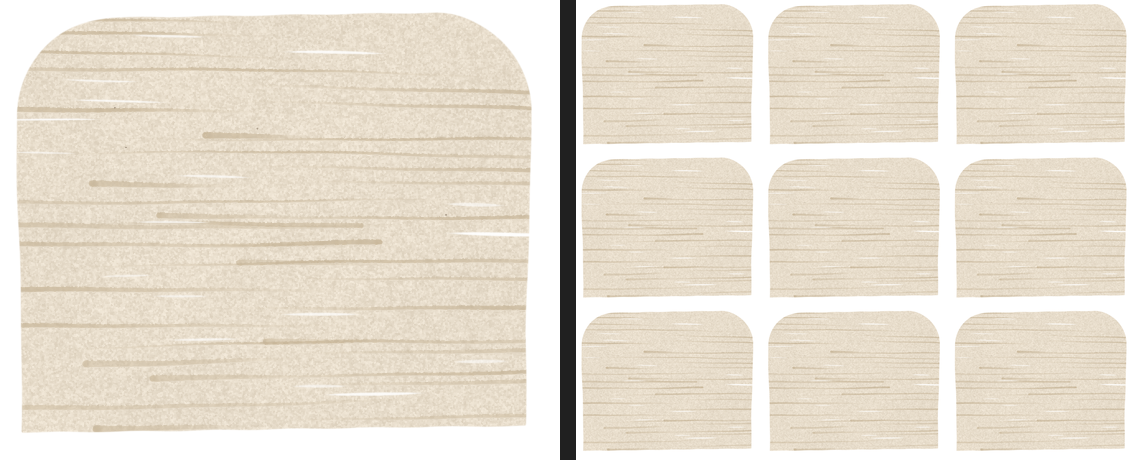
Left: one tile. Right: repeated 3 by 3.
Write a WebGL 1 fragment shader that draws this texture.

```glsl
precision highp float;
uniform vec2 u_resolution;

const float ASPECT = 1.219;
const float TAU = 6.28318;
const vec3 BACKDROP = vec3(1.0);
const vec3 PAPER = vec3(0.908, 0.866, 0.797);
const vec3 INK = vec3(0.775, 0.705, 0.59);
const vec3 FLECK = vec3(0.55, 0.49, 0.42);

const vec2 PANEL_CENTER = vec2(0.596, 0.517);
const vec2 PANEL_HALF = vec2(0.549, 0.45);
const float TOP_RADIUS = 0.215;
const float BASE_RADIUS = 0.004;

const int ROWS = 26;
const int GAPS = 17;
const int FLECKS = 4;
const float ROW_STEP = 0.0347;
const float FIRST_ROW = 0.085;
const float INK_SOFTNESS = 0.0017;
const float BLUNT_CHANCE = 0.55;
const float BLUNT_TOP = 0.72;
const vec2 FINE_GRAIN = vec2(340.0, 280.0);
const vec2 COARSE_GRAIN = vec2(150.0, 124.0);

float hash(vec2 p) {
  vec3 q = fract(p.xyx * vec3(0.1031, 0.1030, 0.0973));
  q += dot(q, q.yzx + 33.33);
  return fract((q.x + q.y) * q.z);
}

// Smooth cellular noise; wraps after a whole number of cells.
float cellGrain(vec2 uv, vec2 cells) {
  vec2 g = uv * cells;
  vec2 base = floor(g);
  float sum = 0.0;
  float weight = 0.0;
  for (int j = -1; j <= 1; j++) {
    for (int i = -1; i <= 1; i++) {
      vec2 cell = base + vec2(float(i), float(j));
      vec2 id = mod(cell, cells);
      vec2 site = cell + vec2(hash(id + 17.0), hash(id + 59.0));
      vec2 d = g - site;
      float w = exp(-5.0 * dot(d, d));
      sum += w * hash(id + 3.0);
      weight += w;
    }
  }
  return sum / max(weight, 0.0001) - 0.5;
}

// Signed distance to the hand-cut panel, rounded at the top only.
float panelDistance(vec2 p) {
  float radius = p.y > 0.5 ? TOP_RADIUS : BASE_RADIUS;
  vec2 c = p - PANEL_CENTER;
  c.y -= 0.007 * sin(c.x * 2.4) + 0.001 * sin(c.x * 37.0);
  c.x += 0.001 * sin(c.y * 21.0);
  float flare = 0.011 * smoothstep(0.25, 0.7, p.y);
  vec2 q = abs(c) - PANEL_HALF - vec2(flare, 0.0) + radius;
  return length(max(q, 0.0)) + min(max(q.x, q.y), 0.0) - radius;
}

// Gentle fan of the hand-drawn lines.
float lineHeight(float x, float y, float seed) {
  float tilt = mix(0.03, -0.027, y);
  return y + tilt * (x - 0.6) + 0.0045 * sin(x * (2.0 + 3.0 * seed) + TAU * seed)
    + 0.001 * sin(x * 17.0 + 40.0 * seed);
}

// Marker stroke: round dark head, thin fading tail.
float stroke(vec2 p, float head, float y, float dir, float len, float halfWidth, float seed) {
  float along = (p.x - head) * dir;
  float t = along / len;
  float width = halfWidth * mix(1.0, 0.35, clamp(t, 0.0, 1.0));
  float d = length(vec2(min(along, 0.0), p.y - lineHeight(p.x, y, seed))) - width;
  float body = 1.0 - smoothstep(-INK_SOFTNESS, INK_SOFTNESS, d);
  float pressure = 0.7 + 0.2 * sin(p.x * 5.0 + TAU * seed);
  float blot = 0.25 * (1.0 - smoothstep(0.0, 0.02, abs(along)));
  return body * (pressure + blot) * (1.0 - smoothstep(0.4, 1.0, t));
}

void main() {
  vec2 uv = gl_FragCoord.xy / u_resolution;
  vec2 p = uv * vec2(ASPECT, 1.0);
  float pixel = 1.0 / u_resolution.y;
  float fine = cellGrain(uv, FINE_GRAIN);
  float coarse = cellGrain(uv, COARSE_GRAIN);
  vec2 rough = p + vec2(0.0, 0.0022 * fine);

  // Rows of strokes from the sides, plus shorter blunt ones.
  float ink = 0.0;
  for (int i = 0; i < ROWS; i++) {
    float n = float(i);
    float a = hash(vec2(n, 3.0));
    float b = hash(vec2(n, 11.0));
    float c = hash(vec2(n, 23.0));
    float y = FIRST_ROW + ROW_STEP * (n + 0.6 * (a - 0.5));
    float dir = b < 0.5 ? 1.0 : -1.0;
    float s = stroke(rough, 0.6 - 0.62 * dir, y, dir, 0.6 + 0.8 * c, 0.0035 + 0.0025 * a, c);
    ink += s * (1.0 - 0.7 * ink);
    if (hash(vec2(n, 41.0)) < BLUNT_CHANCE && y < BLUNT_TOP) {
      float head = 0.6 - dir * (0.5 * c - 0.42);
      s = stroke(rough, head, y + 0.012 * (c - 0.5), -dir, 0.25 + 0.4 * a, 0.005 + 0.0025 * b, a);
      ink += s * (1.0 - 0.7 * ink);
    }
  }

  // Bare slivers, pointed at both ends.
  float bare = 0.0;
  for (int i = 0; i < GAPS; i++) {
    float n = float(i);
    float a = hash(vec2(n, 67.0));
    float b = hash(vec2(n, 83.0));
    float y = 0.1 + 0.85 * (n + b) / float(GAPS);
    float t = (p.x - 0.06 - 1.08 * a) / (0.06 + 0.09 * b);
    float width = (0.0018 + 0.0022 * a) * (1.0 - t * t);
    float d = abs(p.y - lineHeight(p.x, y, b)) - width;
    float sliver = 1.0 - smoothstep(-pixel, pixel, d);
    bare = max(bare, sliver * (1.0 - smoothstep(0.6, 1.0, abs(t))) * (0.55 + 0.45 * b));
  }

  // Paper tone, mottling and grain.
  float mottle = sin(p.x * 9.0 + 2.0 * sin(p.y * 6.0)) * sin(p.y * 8.0 + 1.5 * sin(p.x * 5.0));
  vec3 color = mix(PAPER, INK, clamp(ink * (0.8 + 0.5 * fine), 0.0, 1.0));
  color += 0.006 * mottle + (0.085 * fine + 0.035 * coarse) * vec3(0.9, 1.0, 1.15);
  for (int i = 0; i < FLECKS; i++) {
    float n = float(i);
    vec2 spot = vec2(0.15 + 0.9 * hash(vec2(n, 5.0)), 0.15 + 0.7 * hash(vec2(n, 9.0)));
    color = mix(color, FLECK, 0.6 * (1.0 - smoothstep(0.001, 0.0028, length(p - spot))));
  }
  color = mix(color, BACKDROP, bare);

  float panel = 1.0 - smoothstep(-pixel, pixel, panelDistance(p));
  gl_FragColor = vec4(mix(BACKDROP, color, panel), 1.0);
}
```
